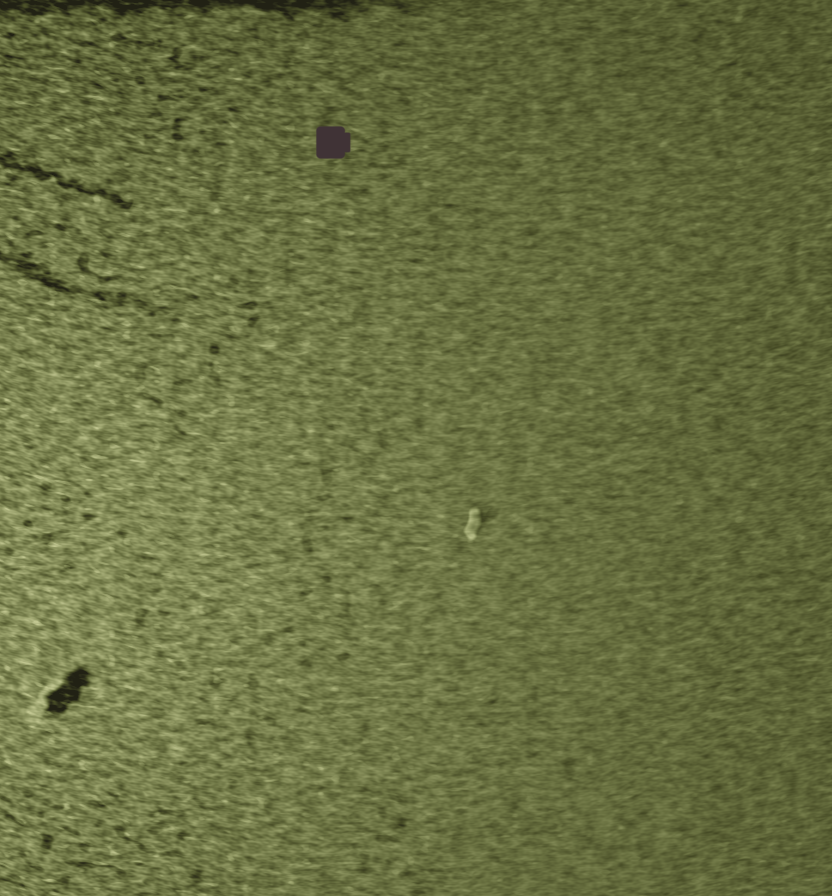
Write a Shadertoy shader that draws this texture.

```glsl
// Raked olive-green ground with fine, nearly horizontal fibres, lit from the left.

const vec3 SHADOW = vec3(0.13, 0.13, 0.08);
const vec3 MOSS   = vec3(0.28, 0.30, 0.15);
const vec3 OLIVE  = vec3(0.41, 0.44, 0.25);
const vec3 STRAW  = vec3(0.58, 0.61, 0.40);
const vec3 PALE   = vec3(0.76, 0.78, 0.57);
const vec3 PLUM   = vec3(0.25, 0.20, 0.21);

vec2 hashGradient(vec2 cell) {
    vec3 q = fract(cell.xyx * vec3(0.1031, 0.1030, 0.0973));
    q += dot(q, q.yzx + 33.33);
    float angle = 6.2832 * fract((q.x + q.y) * q.z);
    return vec2(cos(angle), sin(angle));
}

float gradientNoise(vec2 p) {
    vec2 i = floor(p), f = fract(p);
    vec2 u = f * f * f * (f * (f * 6.0 - 15.0) + 10.0);
    vec2 e = vec2(1.0, 0.0);
    float a = dot(hashGradient(i), f);
    float b = dot(hashGradient(i + e.xy), f - e.xy);
    float c = dot(hashGradient(i + e.yx), f - e.yx);
    float d = dot(hashGradient(i + e.xx), f - e.xx);
    return 1.4 * mix(mix(a, b, u.x), mix(c, d, u.x), u.y);
}

// Octaves of noise whose cells have the given frequency along x and y.
float fibres(vec2 p, vec2 frequency) {
    float sum = 0.0, weight = 0.55;
    for (int i = 0; i < 3; i++) {
        sum += weight * gradientNoise(p * frequency + float(i) * 17.3);
        frequency *= 1.75;
        weight *= 0.8;
    }
    return sum;
}

float segmentDistance(vec2 p, vec2 a, vec2 b) {
    vec2 ab = b - a;
    return length(p - a - ab * clamp(dot(p - a, ab) / dot(ab, ab), 0.0, 1.0));
}

// Soft stroke: 1 on the line, 0 beyond its radius.
float stroke(vec2 p, vec2 a, vec2 b, float radius) {
    return 1.0 - smoothstep(0.3 * radius, radius, segmentDistance(p, a, b));
}

float roundedBox(vec2 p, vec2 halfSize, float radius) {
    vec2 d = abs(p) - halfSize + radius;
    return length(max(d, 0.0)) + min(max(d.x, d.y), 0.0) - radius;
}

// Colour ramp indexed by brightness.
vec3 groundColor(float tone) {
    vec3 color = mix(SHADOW, MOSS, clamp((tone - 0.13) / 0.15, 0.0, 1.0));
    color = mix(color, OLIVE, clamp((tone - 0.28) / 0.13, 0.0, 1.0));
    color = mix(color, STRAW, clamp((tone - 0.41) / 0.17, 0.0, 1.0));
    return mix(color, PALE, clamp((tone - 0.58) / 0.18, 0.0, 1.0));
}

// Broad light: bright at the lower left, dim at the right and top.
float lighting(vec2 p) {
    vec2 d = (p - vec2(0.0, 0.36)) / vec2(0.52, 0.42);
    float glow = exp(-dot(d, d));
    return 0.375 + 0.145 * glow - 0.03 * smoothstep(0.75, 1.0, p.y)
         - 0.02 * smoothstep(0.6, 0.93, p.x);
}

float groundTone(vec2 p) {
    // Fibres dip on the left and rise on the right.
    vec2 flow = p + vec2(0.0, 0.2 * p.x * (1.0 - p.x));
    flow.y += 0.004 * gradientNoise(p * 9.0);
    float rough = 1.0 - smoothstep(0.0, 0.7, p.x);
    float grain = fibres(flow, vec2(48.0, 130.0));
    float mottle = gradientNoise(p * vec2(22.0, 32.0) + 5.0);
    float tone = lighting(p) + mix(0.13, 0.26, rough) * grain + 0.025 * mottle;

    // Scattered pits and glints, gathered in loose clumps.
    float clump = smoothstep(-0.3, 0.4, gradientNoise(p * 7.0 + 31.0));
    float pit = smoothstep(0.22, 0.6, gradientNoise(flow * vec2(48.0, 85.0) + 71.0));
    float glint = smoothstep(0.38, 0.7, gradientNoise(flow * vec2(60.0, 150.0) + 43.0));
    return tone - 0.17 * pit * clump * mix(0.2, 1.0, rough)
                + 0.14 * glint * mix(0.35, 1.0, rough);
}

void mainImage(out vec4 fragColor, in vec2 fragCoord) {
    vec2 p = fragCoord / iResolution.y;
    float tone = groundTone(p);
    vec2 ragged = p + 0.006 * vec2(gradientNoise(p * 60.0), gradientNoise(p * 60.0 + 9.0));

    // Cracks at the left and the dark top edge.
    float crack = stroke(ragged, vec2(-0.01, 0.825), vec2(0.14, 0.775), 0.008);
    crack = max(crack, stroke(ragged, vec2(-0.01, 0.72), vec2(0.07, 0.68), 0.010));
    crack = max(crack, 0.6 * stroke(ragged, vec2(0.07, 0.68), vec2(0.20, 0.65), 0.007));
    float rim = smoothstep(0.982, 0.996, ragged.y + 0.01 * gradientNoise(p * 25.0));
    rim *= 1.0 - smoothstep(0.3, 0.6, p.x);
    tone -= 0.22 * crack + 0.22 * rim;

    // Hollow with a pale twig, and a small tuft near the centre.
    tone -= 0.40 * stroke(ragged, vec2(0.065, 0.215), vec2(0.088, 0.242), 0.018);
    tone += 0.16 * stroke(ragged, vec2(0.034, 0.195), vec2(0.062, 0.240), 0.010);
    tone -= 0.13 * stroke(ragged, vec2(0.535, 0.415), vec2(0.545, 0.430), 0.012);
    tone += 0.24 * stroke(ragged, vec2(0.527, 0.405), vec2(0.532, 0.427), 0.008);

    // Smooth plum-coloured chip with a stub at its right.
    vec2 q = p - vec2(0.369, 0.841);
    float chip = min(roundedBox(q, vec2(0.016, 0.018), 0.005),
                     roundedBox(q - vec2(0.015, 0.0), vec2(0.007, 0.011), 0.002));
    float edge = 1.0 / iResolution.y;
    vec3 color = mix(PLUM, groundColor(tone), smoothstep(-edge, edge, chip));
    fragColor = vec4(color, 1.0);
}
```
